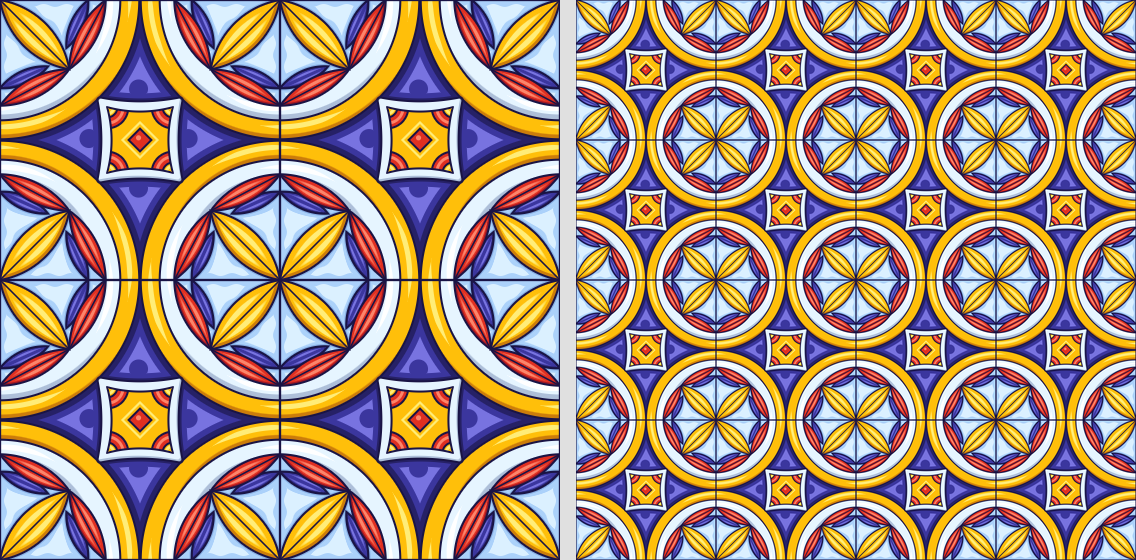
Left: one tile. Right: repeated 2 by 2.
Write a WebGL 2 fragment shader that draws this pattern.

```glsl
#version 300 es
precision highp float;
uniform vec2 u_resolution;
out vec4 fragColor;

const vec3 INK = vec3(0.10, 0.08, 0.27);
const vec3 GOLD = vec3(1.0, 0.75, 0.04);
const vec3 GOLD_DARK = vec3(0.80, 0.49, 0.04);
const vec3 GOLD_LIGHT = vec3(1.0, 0.93, 0.47);
const vec3 RED = vec3(0.88, 0.19, 0.13);
const vec3 RED_DARK = vec3(0.62, 0.09, 0.14);
const vec3 RED_LIGHT = vec3(0.99, 0.52, 0.42);
const vec3 INDIGO = vec3(0.23, 0.21, 0.62);
const vec3 INDIGO_DARK = vec3(0.15, 0.13, 0.40);
const vec3 INDIGO_LIGHT = vec3(0.47, 0.45, 0.88);
const vec3 WHITE = vec3(0.90, 0.96, 1.0);
const vec3 WHITE_DARK = vec3(0.68, 0.75, 0.85);

float pixelSize;

float fill(float d) { return clamp(0.5 - d / pixelSize, 0.0, 1.0); }

void layer(inout vec3 color, vec3 paint, float d) {
    color = mix(color, paint, fill(d));
    color = mix(color, INK, fill(abs(d) - 1.4));
}

// Pointed leaf from a to b: distance, position across, position along
vec3 leaf(vec2 p, vec2 a, vec2 b, float w) {
    vec2 dir = normalize(b - a);
    float h = 0.5 * length(b - a);
    float radius = (h * h + w * w) / (2.0 * w);
    vec2 v = p - 0.5 * (a + b);
    float x = dot(v, vec2(-dir.y, dir.x));
    float y = dot(v, dir);
    float d = length(vec2(abs(x) + radius - w, y)) - radius;
    y /= h;
    return vec3(d, x / (w * max(1.0 - y * y, 0.05)), y);
}

// Shaded leaf with a streak on each half and an optional midrib
void paintLeaf(inout vec3 color, vec3 l, float w, float side, float rib, vec3 base, vec3 dark, vec3 light) {
    vec3 paint = mix(dark, base, fill(l.x + (side > 0.0 ? 1.5 : 0.25 * w)));
    float streak = length(vec2((abs(l.y) - 0.42) / 0.17, (l.z - 0.08) / 0.55)) - 1.0;
    paint = mix(paint, light, fill(streak * 0.17 * w));
    float ribX = abs(l.y) * w * max(1.0 - l.z * l.z, 0.05);
    paint = mix(paint, INK, rib * fill(ribX - 1.1));
    layer(color, paint, l.x);
}

// Square with sides that bow inward and slightly rounded corners
float bowedSquare(vec2 p, float halfSize, float bow, float corner) {
    vec2 a = abs(p);
    vec2 v = a - halfSize - bow * a.yx * a.yx + corner;
    return length(max(v, 0.0)) + min(max(v.x, v.y), 0.0) - corner;
}

void main() {
    // Two by two tiles, each 384 units wide
    vec2 tile = mod(gl_FragCoord.xy / u_resolution * 768.0, 384.0);
    pixelSize = 768.0 / min(u_resolution.x, u_resolution.y);
    vec2 c = tile - 192.0;
    vec2 d = tile - 384.0 * step(192.0, tile);
    vec2 q = abs(d);
    vec2 m = vec2(min(q.x, q.y), max(q.x, q.y));
    float r = length(d);
    float up = d.y / max(r, 0.001);
    float upSign = d.y < 0.0 ? -1.0 : 1.0;
    float angle = atan(d.y, d.x + 0.0001);

    // Indigo field with shaded rims and arched glints
    float square = bowedSquare(c, 53.0, 0.0018, 6.0);
    vec2 a = abs(c + vec2(2.0, -2.0));
    vec3 color = mix(INDIGO, INDIGO_DARK, fill(min(r - 199.0, square - 4.0)));
    float glint = max(207.0 - r, 11.0 - square);
    glint = max(glint, 13.0 - length(vec2(max(a.x, a.y) - 68.0, min(a.x, a.y))));
    color = mix(color, INDIGO_LIGHT, fill(glint));

    // Gold ring
    vec3 paint = mix(GOLD, GOLD_DARK, fill((r - 178.0) / 13.0 * up * 10.0 + 5.0));
    float dash = 5.5 * sin(4.0 * angle + 0.8) - 1.2;
    paint = mix(paint, GOLD_LIGHT, fill(abs(r - 178.0 - 4.0 * up) - min(dash, 3.5)));
    layer(color, paint, r - 191.0);

    // White ring
    paint = mix(WHITE, WHITE_DARK, fill((r - 151.0) * up + 6.0));
    dash = 5.0 * sin(4.0 * angle + 2.2) - 1.0;
    paint = mix(paint, vec3(1.0), fill(abs(r - 152.0 - 3.0 * up) - min(dash, 4.0)));
    layer(color, paint, r - 165.0);

    // Pale blue cells between the leaves
    vec3 red = leaf(m, vec2(0.0, 145.0), vec2(95.0), 13.0);
    vec3 blue = leaf(m, vec2(0.0, 121.0), vec2(66.0, 91.0), 9.0);
    vec3 gold = leaf(m, vec2(0.0), vec2(95.0), 21.5);
    float gap = min(m.x, min(gold.x, blue.x));
    paint = mix(vec3(0.67, 0.82, 0.98), vec3(0.86, 0.94, 1.0), fill(7.5 + 2.0 * sin(m.y * 0.2 + upSign) - gap));
    paint = mix(paint, vec3(0.53, 0.69, 0.90), fill(min(gold.x, blue.x) - 3.0));
    color = mix(color, paint, fill(red.y * 10.0) * fill(r - 160.0));

    // Leaves
    paintLeaf(color, blue, 9.0, blue.y * upSign, 0.0, INDIGO, INDIGO_DARK, INDIGO_LIGHT);
    paintLeaf(color, red, 13.0, red.y * upSign, 1.0, RED, RED_DARK, RED_LIGHT);
    float goldSide = (q.x < q.y ? 1.0 : -1.0) * upSign;
    paintLeaf(color, gold, 21.5, goldSide, 1.0, GOLD, GOLD_DARK, GOLD_LIGHT);

    // White frame
    paint = mix(WHITE_DARK, WHITE, fill(bowedSquare(c + vec2(3.0, -4.0), 53.0, 0.0018, 6.0)));
    layer(color, paint, square);

    // Central panel: corner arcs and a diamond
    float corner = length(abs(c) - 45.0);
    float diamond = (abs(c.x) + abs(c.y)) * 0.707;
    paint = mix(GOLD, GOLD_LIGHT, fill(abs(diamond - 17.0) - 1.5));
    layer(paint, mix(RED, RED_LIGHT, fill(abs(corner - 22.0) - 2.0)), corner - 29.0);
    layer(paint, mix(GOLD, GOLD_LIGHT, fill(abs(corner - 9.0) - 2.0)), corner - 14.0);
    layer(paint, mix(RED, RED_LIGHT, fill(length(c - vec2(-2.0, 3.0)) - 3.5)), diamond - 11.0);
    layer(color, paint, bowedSquare(c, 39.0, 0.003, 0.5));

    // Tile joints
    color = mix(color, INK, fill(m.x - 1.6));
    fragColor = vec4(color, 1.0);
}
```
